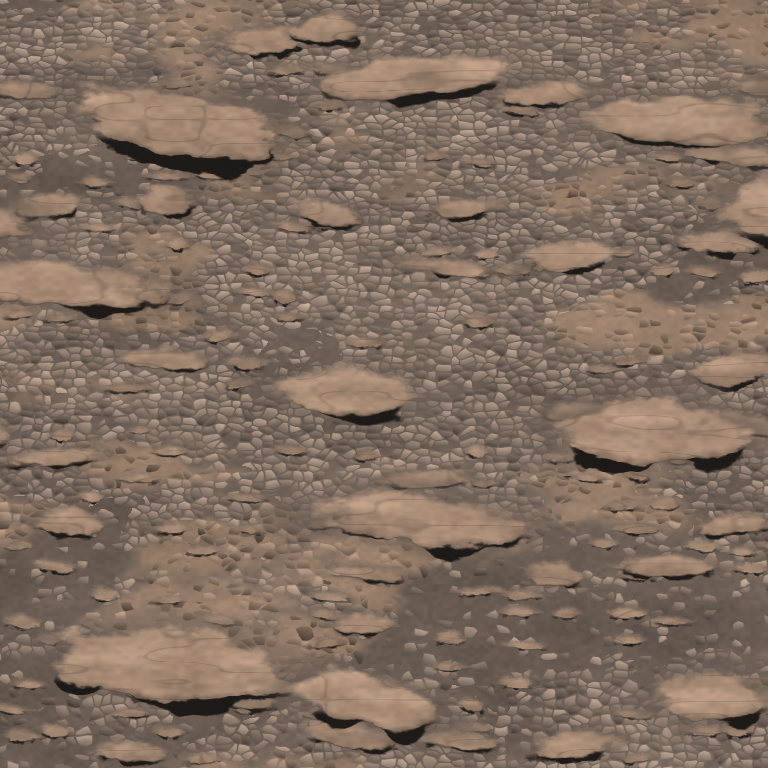
A WebGL 2 fragment shader for this texture:

```glsl
#version 300 es
precision highp float;
// Draws a dry rocky plain: gravel, dark sand, pale dust and flat layered slabs with shadows.

uniform vec2 u_resolution;
out vec4 fragColor;

// Tones (the red level) and the two tints that turn a tone into a colour
const float SAND_TONE = 0.41;
const float CRACK_TONE = 0.43;
const float PEBBLE_TONE = 0.53;
const float DUST_TONE = 0.59;
const float SLAB_TONE = 0.655;
const float SHADOW_TONE = 0.10;
const vec3 COOL_TINT = vec3(1.0, 0.87, 0.78);
const vec3 WARM_TINT = vec3(1.0, 0.83, 0.70);

// Sizes in canvas units
const vec2 SLAB_CELL = vec2(0.34, 0.19);
const vec2 ROCK_CELL = vec2(0.13, 0.07);
const vec2 STONE_CELL = vec2(0.05, 0.03);
const vec2 GRAVEL_SCALE = vec2(66.0, 92.0);
const vec2 LIGHT = vec2(0.25, 0.95);
const float EDGE = 0.0022;

float hash(vec2 p) {
    return fract(sin(dot(p, vec2(127.1, 311.7))) * 43758.5453);
}

vec2 hash2(vec2 p) {
    return vec2(hash(p), hash(p + 19.7));
}

float noise(vec2 p) {
    vec2 i = floor(p), f = fract(p);
    f = f * f * (3.0 - 2.0 * f);
    return mix(mix(hash(i), hash(i + vec2(1, 0)), f.x),
               mix(hash(i + vec2(0, 1)), hash(i + vec2(1, 1)), f.x), f.y);
}

float fbm(vec2 p) {
    float sum = 0.0, amp = 0.53;
    for (int k = 0; k < 4; k++) {
        sum += amp * noise(p);
        p = mat2(0.8, 0.6, -0.6, 0.8) * p * 2.03 + 7.3;
        amp *= 0.5;
    }
    return sum;
}

// Tone of gravel lying on the given ground; density is the share of cells with a pebble
float gravel(vec2 p, float ground, float density) {
    vec2 base = floor(p), nearestId = base, offset = vec2(0);
    float d1 = 9.0, d2 = 9.0;
    for (int j = -1; j <= 1; j++)
    for (int i = -1; i <= 1; i++) {
        vec2 id = base + vec2(i, j);
        vec2 r = p - id - 0.1 - 0.8 * hash2(id);
        float d = length(r);
        if (d < d1) { d2 = d1; d1 = d; nearestId = id; offset = r; }
        else d2 = min(d2, d);
    }
    float cover = smoothstep(0.0, 0.3, d2 - d1) * step(hash(nearestId + 5.3), density);
    float lit = dot(offset, LIGHT);
    float pebble = PEBBLE_TONE + 0.24 * (hash(nearestId + 3.1) - 0.5) + 0.22 * lit;
    return mix(ground, pebble, cover);
}

// Weathered top of a slab: long layers, thin cracks and fine grain
float slabSurface(vec2 p) {
    float layers = fbm(p * vec2(16.0, 55.0)) - 0.5;
    float grain = noise(p * vec2(110.0, 160.0)) - 0.5;
    float crack = smoothstep(0.05, 0.0, abs(noise(p * vec2(13.0, 62.0) + 4.0) - 0.5));
    return SLAB_TONE + 0.22 * layers + 0.07 * grain - 0.08 * crack;
}

// Signed shape of a slab in units of its half size, with a flattened underside
float slabShape(vec2 p, vec2 halfSize, float tilt) {
    p.y -= tilt * p.x;
    vec2 q = p / halfSize;
    q.y *= q.y < 0.0 ? 1.5 : 1.0;
    return length(q) - 1.0;
}

// Paints scattered slabs over ground; x is tone, y is warmth
vec2 paintSlabs(vec2 ground, vec2 p, vec2 cell, float share, float surface, float seed) {
    vec2 g = p / cell, base = floor(g);
    float warp = 1.0 * (fbm(g * 3.0 + seed) - 0.5) + 0.5 * (fbm(g * 11.0 + seed) - 0.5);
    float gap = smoothstep(0.2, 0.8, noise(vec2(g.x * 7.0, base.y + seed)));
    for (int j = 1; j >= -1; j--)
    for (int i = -1; i <= 1; i++) {
        vec2 id = base + vec2(i, j);
        vec2 centre = (id + 0.5 + 0.5 * (hash2(id + seed) - 0.5)) * cell;
        if (hash(id + seed + 2.9) > share * smoothstep(1.05, 0.75, centre.y)) continue;
        vec2 halfSize = cell * mix(vec2(0.25, 0.17), vec2(0.48, 0.31), hash2(id + seed + 8.1));
        float tilt = 0.3 * (hash(id + seed + 6.4) - 0.6);
        vec2 r = p - centre;
        float d = slabShape(r, halfSize, tilt) + warp;
        float drop = halfSize.y * 0.38 * gap;
        float dropped = slabShape(r + vec2(0.0, drop), halfSize, tilt) + warp;
        float soft = EDGE / halfSize.y;

        // Sand apron, then cast shadow, then the slab with its dark lower face
        ground = mix(ground, vec2(SAND_TONE, 0.0), 0.55 * smoothstep(0.7, 0.0, d));
        float shadow = smoothstep(soft, -soft, dropped) * smoothstep(0.0, -0.3, r.y / halfSize.y);
        ground.x = mix(ground.x, SHADOW_TONE, 0.95 * shadow);
        float face = smoothstep(-0.28, 0.0, d) * smoothstep(0.1, -0.4, r.y / halfSize.y);
        float tone = surface - 0.13 * face + 0.03 * smoothstep(-0.2, 0.6, r.y / halfSize.y);
        float softTop = soft * (r.y > 0.0 ? 2.5 : 1.0);
        ground = mix(ground, vec2(tone, 1.0), smoothstep(softTop, -softTop, d));
    }
    return ground;
}

void main() {
    vec2 p = gl_FragCoord.xy / u_resolution.y;

    // Broad drifts of sand and dust, with finer gravel toward the top
    vec2 drift = vec2(p.x, p.y - 0.3 * p.x);
    float sand = smoothstep(0.50, 0.62, fbm(drift * vec2(3.0, 8.0) + 2.0) - 0.12 * smoothstep(0.6, 1.0, p.y));
    float dust = smoothstep(0.54, 0.68, fbm(p * vec2(5.0, 12.0) + 31.0)) * (1.0 - sand);
    float grain = noise(p * vec2(150.0, 190.0)) - 0.5;
    float soil = mix(mix(CRACK_TONE, SAND_TONE, sand), DUST_TONE, dust) + 0.05 * grain;
    vec2 gravelPos = vec2(p.x, p.y * (0.9 + 0.2 * p.y)) * GRAVEL_SCALE;
    gravelPos += 0.6 * vec2(noise(p * 60.0), noise(p * 60.0 + 9.0));
    float tone = gravel(gravelPos, soil, 0.92 - 0.72 * sand - 0.5 * dust);
    tone += 0.14 * (fbm(p * vec2(9.0, 16.0) + 12.0) - 0.5);

    // Stones, rocks and large slabs
    float surface = slabSurface(p);
    vec2 scene = vec2(tone, dust);
    scene = paintSlabs(scene, p, STONE_CELL, 0.22, surface - 0.05, 41.0);
    scene = paintSlabs(scene, p, ROCK_CELL, 0.25, surface - 0.03, 23.0);
    scene = paintSlabs(scene, p, SLAB_CELL, 0.72, surface, 11.0);

    fragColor = vec4(scene.x * mix(COOL_TINT, WARM_TINT, scene.y), 1.0);
}
```
